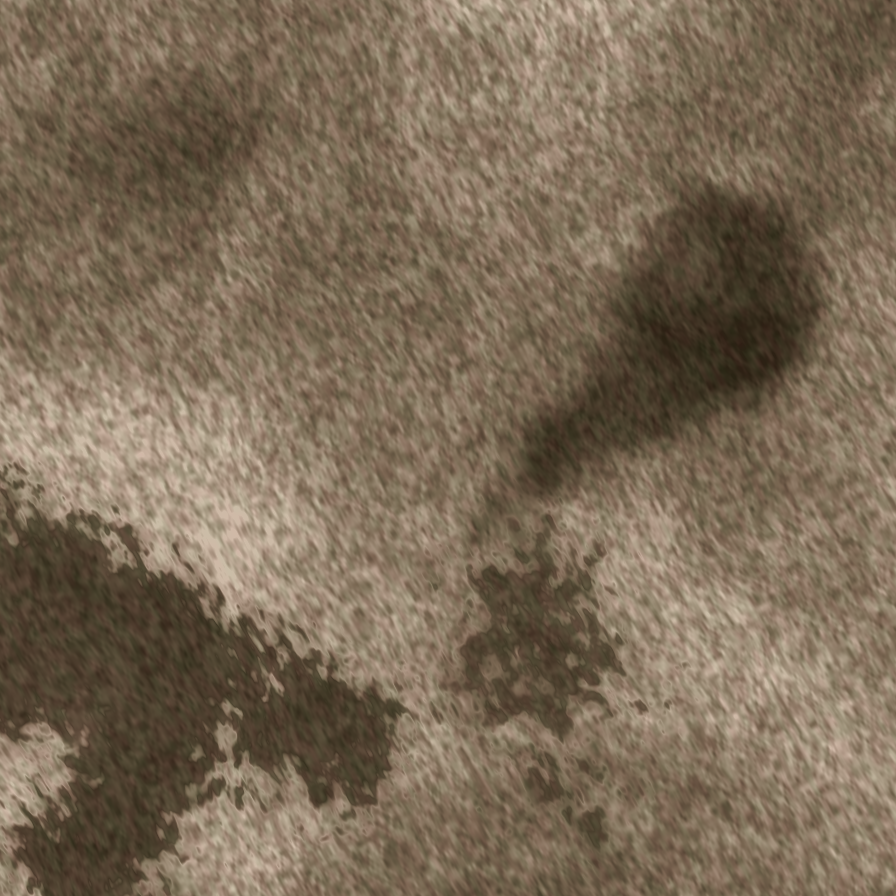
A WebGL 1 fragment shader for this texture:

```glsl
precision highp float;
// Worn suede in brown and beige: soft cloudy shading, a dark diagonal fold and
// ragged dark pile. Tapered strokes and fbm set the tone; stretched noise adds
// short slanted fibres, and a three-stop ramp turns tone into colour.
uniform vec2 u_resolution;

#define BASE_TONE 0.63
#define CLOUD_SCALE 3.6
#define CLOUD_DEPTH 0.85
#define MOTTLE_DEPTH 0.32
#define FIBRE_SCALE vec2(190.0, 85.0)
#define FIBRE_DEPTH 0.72
#define FIBRE_ANGLE 0.50
#define PILE_TONE 0.10
#define RAGGEDNESS 0.16
#define TINT_DEPTH 0.045

const vec3 DARK_BROWN = vec3(0.21, 0.17, 0.11);
const vec3 MID_BROWN = vec3(0.475, 0.405, 0.32);
const vec3 PALE_BEIGE = vec3(0.74, 0.67, 0.59);

float hash(vec2 cell) {
  vec3 q = fract(vec3(cell.xyx) * 0.1031);
  q += dot(q, q.yzx + 33.33);
  return fract((q.x + q.y) * q.z);
}

float noise(vec2 p) {
  vec2 cell = floor(p);
  vec2 f = fract(p);
  f = f * f * (3.0 - 2.0 * f);
  float low = mix(hash(cell), hash(cell + vec2(1.0, 0.0)), f.x);
  float high = mix(hash(cell + vec2(0.0, 1.0)), hash(cell + 1.0), f.x);
  return mix(low, high, f.y);
}

float fbm(vec2 p) {
  float sum = 0.0;
  float amplitude = 0.5;
  for (int i = 0; i < 5; i++) {
    sum += amplitude * noise(p);
    p = mat2(1.6, 1.2, -1.2, 1.6) * p + 7.3;
    amplitude *= 0.5;
  }
  return sum / 0.96875;
}

mat2 rotation(float angle) {
  float c = cos(angle);
  float s = sin(angle);
  return mat2(c, -s, s, c);
}

// Depth inside a stroke whose radius runs from ra at a to rb at b.
float stroke(vec2 p, vec2 a, vec2 b, float ra, float rb) {
  vec2 axis = b - a;
  float along = clamp(dot(p - a, axis) / dot(axis, axis), 0.0, 1.0);
  return mix(ra, rb, along) - length(p - a - axis * along);
}

// Broad light and shade, without the fibres.
float shading(vec2 p) {
  float tone = BASE_TONE + CLOUD_DEPTH * (fbm(p * CLOUD_SCALE + 11.0) - 0.5);
  tone += MOTTLE_DEPTH * (fbm(p * 22.0 + 40.0) - 0.5);

  float fold = stroke(p, vec2(0.55, 0.41), vec2(0.82, 0.68), 0.012, 0.115);
  float foldTop = stroke(p, vec2(0.82, 0.68), vec2(0.88, 1.0), 0.09, 0.14);
  float hollow = stroke(p, vec2(0.02, 0.70), vec2(0.18, 0.84), 0.10, 0.07);
  float ridge = stroke(p, vec2(0.02, 0.56), vec2(0.31, 0.43), 0.05, 0.06);
  tone -= 0.34 * smoothstep(-0.025, 0.035, fold);
  tone -= 0.22 * smoothstep(-0.07, 0.06, foldTop);
  tone -= 0.24 * smoothstep(-0.08, 0.07, hollow);
  tone += 0.24 * smoothstep(-0.08, 0.05, ridge);
  return tone;
}

// Dark pile whose border breaks up into clumps and flecks.
float pile(vec2 p, float fibre) {
  float corner = stroke(p, vec2(0.07, 0.30), vec2(0.37, 0.19), 0.11, 0.055);
  float foot = stroke(p, vec2(0.20, 0.25), vec2(0.08, 0.02), 0.09, 0.07);
  float island = stroke(p, vec2(0.61, 0.33), vec2(0.65, 0.15), 0.055, 0.035);
  float depth = max(max(corner, foot), island);
  depth += RAGGEDNESS * (fbm(p * 13.0 + 3.0) - 0.5);
  depth += 0.08 * (noise(rotation(FIBRE_ANGLE) * p * vec2(85.0, 60.0)) - 0.5);
  depth += 0.10 * fibre;
  return smoothstep(-0.025, 0.025, depth);
}

void main() {
  vec2 p = gl_FragCoord.xy / u_resolution;
  vec2 sway = vec2(fbm(p * 5.0), fbm(p * 5.0 + 19.0)) - 0.5;

  // Short fibres leaning to the upper left, in two sizes.
  vec2 q = rotation(FIBRE_ANGLE) * (p + 0.03 * sway) + 2.0;
  float coarse = noise(q * FIBRE_SCALE);
  float fine = noise(q * FIBRE_SCALE * 1.9 + 31.0);
  float fibre = 0.62 * coarse + 0.38 * fine - 0.5;

  vec2 warped = p + 0.09 * sway;
  float tone = shading(warped);
  float dark = pile(warped, fibre);
  float pileTone = PILE_TONE + 0.18 * (fbm(p * 9.0 + 60.0) - 0.4);
  tone = mix(tone, pileTone, 0.93 * dark);
  tone += FIBRE_DEPTH * fibre * (0.35 + 0.9 * clamp(tone, 0.0, 0.8));
  tone = clamp(tone, -0.08, 1.12);

  // Colour ramp with a faint red and green speckle.
  vec3 color = tone < 0.5 ? mix(DARK_BROWN, MID_BROWN, tone * 2.0)
                          : mix(MID_BROWN, PALE_BEIGE, tone * 2.0 - 1.0);
  float tint = noise(q * FIBRE_SCALE * 0.8 + 77.0) - 0.5;
  color += TINT_DEPTH * tint * vec3(0.7, -0.5, 0.1);
  gl_FragColor = vec4(clamp(color, 0.0, 1.0), 1.0);
}
```
